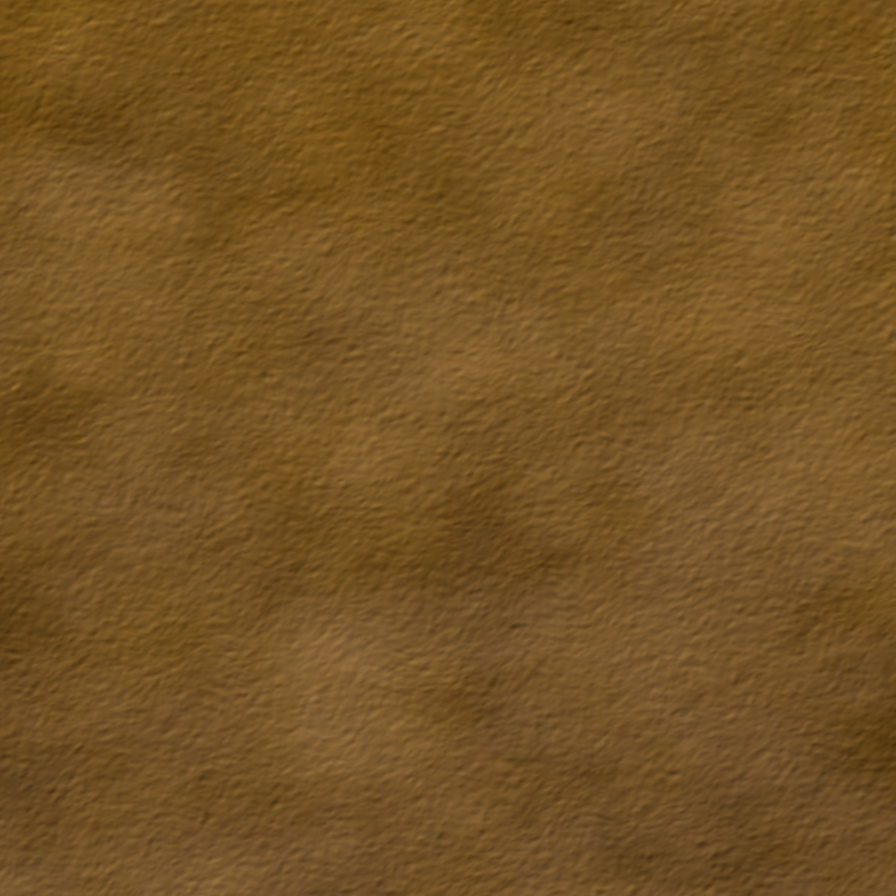
This texture is drawn by a Shadertoy shader. Its source:

```glsl
// Brown suede: soft mottled ochre and umber with a fine embossed nap.
// Cellular noise of signed round bumps gives both the stains and the relief;
// the relief is lit by differencing its height along the light direction.

vec3 hash3(vec2 cell) {
    vec3 q = fract(cell.xyx * vec3(0.1031, 0.1030, 0.0973));
    q += dot(q, q.yxz + 33.33);
    return fract((q.xxy + q.yzz) * q.zyx);
}

// One randomly placed, randomly signed smooth bump per cell.
float bumps(vec2 p) {
    vec2 cell = floor(p);
    float sum = 0.0;
    for (int y = -1; y <= 1; y++)
    for (int x = -1; x <= 1; x++) {
        vec2 c = cell + vec2(x, y);
        vec3 h = hash3(c + 200.0);
        vec2 d = p - c - h.xy;
        float k = max(0.0, 1.0 - dot(d, d));
        sum += (2.0 * h.z - 1.0) * k * k * k;
    }
    return sum;
}

vec2 turn(vec2 p, float angle) {
    float c = cos(angle), s = sin(angle);
    return vec2(c * p.x + s * p.y, c * p.y - s * p.x);
}

// Stains: octaves of bumps, each turned to hide the cell grid.
float stains(vec2 p) {
    float sum = 0.0, weight = 1.0;
    for (int i = 0; i < 4; i++) {
        sum += weight * bumps(p);
        p = turn(p, 0.45) * 2.03 + 7.3;
        weight *= 0.62;
    }
    return sum;
}

// Nap height: rising and level strokes overlap, with finer fibres on top.
float napHeight(vec2 p) {
    vec2 rising = turn(p, 0.65) * vec2(88.0, 136.0);
    vec2 level = turn(p, 0.08) * vec2(66.0, 150.0) + 57.0;
    vec2 fibres = turn(p, 0.4) * vec2(150.0, 225.0) + 31.0;
    return bumps(rising) + 0.8 * bumps(level) + 0.5 * bumps(fibres);
}

void mainImage(out vec4 fragColor, in vec2 fragCoord) {
    vec2 uv = fragCoord / iResolution.y;

    // Tonal patches, slightly wider than tall
    vec2 slanted = turn(uv, 0.2);
    float patches = stains(slanted * vec2(5.5, 7.5) + 3.0);
    patches -= 0.3 * max(0.0, -patches - 0.3);

    // Greyer umber below, warmer ochre above, warmest in the dark patches
    float drift = stains(slanted * vec2(5.0, 6.5) + 41.0);
    float warmth = 0.12 + 0.68 * uv.y + 0.27 * drift - 0.12 * patches;
    vec3 umber = vec3(0.456, 0.330, 0.176);
    vec3 ochre = vec3(0.464, 0.324, 0.094);
    vec3 color = mix(umber, ochre, clamp(warmth, 0.0, 1.0));

    // Wavy nap lit from the upper left
    vec2 p = uv + 0.005 * vec2(bumps(uv * 13.0 + 5.0), bumps(uv * 15.0 + 17.0));
    vec2 light = 0.0015 * vec2(-0.55, 0.83);
    float relief = napHeight(p - light) - napHeight(p + light);

    float shade = 0.03 * uv.y - 0.02 + 0.1 * patches + 0.132 * relief;
    color += shade * vec3(0.46, 0.38, 0.25);
    fragColor = vec4(clamp(color, 0.0, 1.0), 1.0);
}
```
